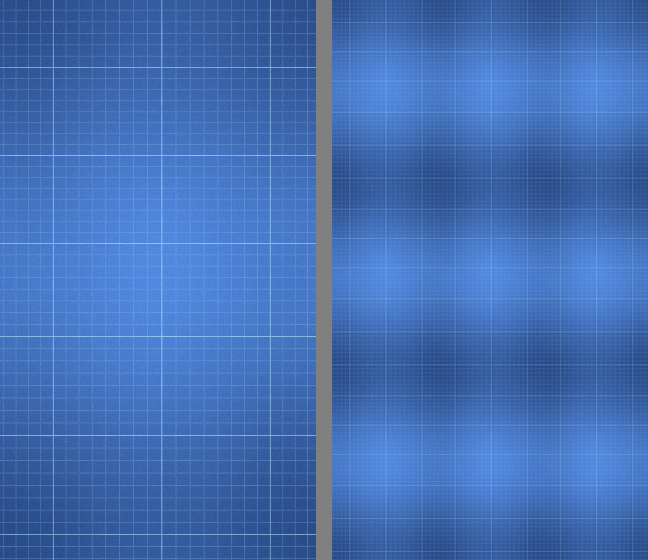
Left: one tile. Right: repeated 3 by 3.
This pattern is drawn by a Shadertoy shader. Its source:

```glsl
// Blueprint paper: 3 x 6 bright squares, each split into 8 x 8 faint cells,
// over a blue sheet lit from its middle, with fine paper grain.
// A gentle periodic stretch varies the cell size; everything wraps at the edges.

const float TAU = 6.2831853;

float hash(vec2 p) {
    vec3 q = fract(p.xyx * vec3(0.1031, 0.1030, 0.0973));
    q += dot(q, q.yzx + 33.33);
    return fract((q.x + q.y) * q.z);
}

// Value noise that wraps after a whole number of cells.
float wrapNoise(vec2 uv, vec2 cells) {
    vec2 p = uv * cells - 0.5;
    vec2 i = floor(p);
    vec2 f = p - i;
    f = f * f * (3.0 - 2.0 * f);
    vec2 a = mod(i, cells);
    vec2 b = mod(i + 1.0, cells);
    return mix(mix(hash(a), hash(vec2(b.x, a.y)), f.x),
               mix(hash(vec2(a.x, b.y)), hash(b), f.x), f.y);
}

// Distance to the nearest of count evenly spaced lines per axis, in canvas heights.
vec2 lineDistance(vec2 uv, vec2 count, float aspect) {
    return abs(fract(uv * count + 0.5) - 0.5) / count * vec2(aspect, 1.0);
}

// Antialiased coverage of a line with the given half width.
vec2 lineCoverage(vec2 dist, float halfWidth, float pixel) {
    return clamp((halfWidth - dist) / pixel + 0.5, 0.0, 1.0);
}

void mainImage(out vec4 fragColor, in vec2 fragCoord) {
    vec2 uv = fragCoord / iResolution.xy;
    float aspect = iResolution.x / iResolution.y;
    float pixel = 1.0 / iResolution.y;

    // Sheet: periodic glow, soft mottling and fine grain
    vec2 wave = 0.5 + 0.5 * cos(TAU * (uv - vec2(0.51, 0.52)));
    float glow = 0.74 * wave.y + 0.26 * wave.x;
    float mottle = wrapNoise(uv, vec2(5.0, 9.0)) - 0.5;
    float grain = wrapNoise(uv, vec2(432.0, 768.0)) - 0.5;
    vec3 color = mix(vec3(0.17, 0.305, 0.545), vec3(0.32, 0.53, 0.87), glow);
    color += 0.012 * mottle + 0.04 * grain;

    // Grid coordinates, stretched slightly toward the middle and the bottom
    vec2 grid = uv - vec2(0.512, 0.889);
    grid.x -= 0.012 * sin(TAU * grid.x);
    grid.y += 0.0113 * cos(TAU * (uv.y + 0.028));

    // Faint cell lines with slightly uneven ink
    vec2 minorLine = lineCoverage(lineDistance(grid, vec2(24.0, 48.0), aspect), 0.0006, pixel);
    float ink = 0.85 + 0.3 * wrapNoise(uv, vec2(36.0, 64.0));
    float minorAlpha = max(minorLine.x, minorLine.y) * 0.36 * ink;
    color = mix(color, vec3(0.54, 0.76, 0.9), minorAlpha);

    // Bright lines
    vec2 majorLine = lineCoverage(lineDistance(grid, vec2(3.0, 6.0), aspect), 0.0008, pixel);
    float majorAlpha = max(majorLine.x, majorLine.y) * mix(0.55, 0.75, glow);
    color = mix(color, vec3(0.6, 0.84, 0.95), majorAlpha * ink);

    fragColor = vec4(color, 1.0);
}
```
